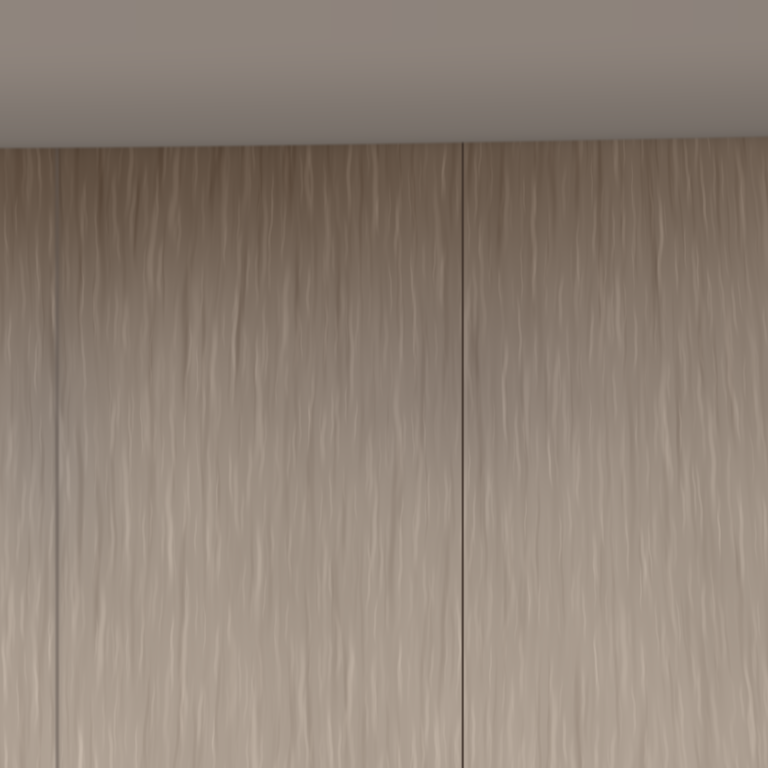
Give the GLSL for this texture, as a WebGL 1 fragment shader.

```glsl
precision highp float;
// Pale oak planks with vertical grain and two seams, under a smooth grey band.
uniform vec2 u_resolution;

#define SEAM_LEFT 0.0745
#define SEAM_RIGHT 0.6025
#define EDGE_LEFT 0.807
#define EDGE_RISE 0.015
#define LIGHT_GRAIN 0.060
#define DARK_GRAIN 0.042
#define FIBRE 0.006
#define GRAIN_WAVE 0.0020

float hash(vec2 p) {
    return fract(sin(dot(p, vec2(127.1, 311.7))) * 4375.85);
}

// One tapered vertical stroke per cell, with each column shifted at random.
float strokes(vec2 p, vec2 cells, float seed) {
    vec2 q = p * cells;
    float column = floor(q.x);
    q.y += 7.0 * hash(vec2(column, seed));
    vec2 id = vec2(column, floor(q.y));
    vec2 f = fract(q);
    float r = hash(id + seed);
    float center = mix(0.32, 0.68, hash(id + seed + 3.7));
    center += 0.06 * sin(f.y * 8.0 + r * 6.28) + 0.025 * sin(f.y * 23.0 + r * 40.0);
    float reach = mix(0.30, 0.50, r);
    float taper = 1.0 - smoothstep(reach * 0.3, reach, abs(f.y - 0.5));
    float width = mix(0.13, 0.23, hash(id + seed + 8.3));
    float across = 1.0 - smoothstep(width * 0.1, width, abs(f.x - center));
    return across * taper * mix(0.15, 1.0, hash(id + seed + 5.1));
}

// Fine fibres from layered sines.
float fibres(vec2 p) {
    float sum = 0.0;
    float freq = 95.0;
    for (int i = 0; i < 5; i++) {
        float k = float(i);
        float phase = 1.8 * sin(p.y * (5.0 + 3.0 * k) + p.x * 23.0 + k);
        sum += sin(p.x * freq + phase + 2.1 * k) * (1.0 - 0.12 * k);
        freq *= 1.57;
    }
    return sum * 0.5;
}

vec3 woodTone(vec2 p) {
    vec3 c = mix(vec3(0.682, 0.628, 0.576), vec3(0.634, 0.582, 0.532), smoothstep(0.0, 0.36, p.y));
    c = mix(c, vec3(0.548, 0.493, 0.445), smoothstep(0.30, 0.60, p.y));
    c = mix(c, vec3(0.400, 0.335, 0.280), smoothstep(0.50, 0.82, p.y));
    // Broad lighting: darker upper left, cool middle, brighter right.
    float upper = smoothstep(0.45, 0.78, p.y);
    c += upper * vec3(0.055, 0.058, 0.060) * (smoothstep(0.35, 0.95, p.x) - 0.25);
    vec2 cool = (p - vec2(0.60, 0.48)) / vec2(0.22, 0.13);
    c += vec3(-0.022, -0.020, -0.013) * exp(-dot(cool, cool));
    vec2 haze = (p - vec2(0.06, 0.42)) / vec2(0.09, 0.16);
    c += vec3(-0.025, -0.018, -0.008) * exp(-dot(haze, haze));
    c += 0.010 * sin(p.x * 17.0 + 1.3 * sin(p.y * 5.0)) * sin(p.x * 7.0 + p.y * 4.0 + 1.0);
    return c;
}

vec3 wood(vec2 p) {
    vec3 c = woodTone(p);
    // Keep the grain nearly upright, leaning slightly at the far right.
    vec2 g = p;
    g.x += GRAIN_WAVE * sin(p.y * 9.0 + p.x * 13.0);
    g.x += GRAIN_WAVE * 0.3 * sin(p.y * 37.0 + p.x * 41.0);
    g.x += 0.07 * smoothstep(0.72, 1.0, p.x) * (p.y - 0.4);
    g.x -= 0.025 * (p.y - 0.4) * exp(-pow((p.x - 0.27) / 0.12, 2.0));
    float light = 0.0;
    float dark = 0.0;
    for (int i = 0; i < 3; i++) {
        float k = float(i);
        vec2 cells = vec2(34.0 + 17.0 * k, 4.5 + 2.5 * k);
        light += strokes(g, cells, 11.0 + 9.0 * k) * (1.0 - 0.2 * k);
        dark += strokes(g + 0.37, cells * vec2(0.85, 0.55), 53.0 + 7.0 * k) * (1.0 - 0.2 * k);
    }
    c += LIGHT_GRAIN * light * vec3(1.0, 0.98, 0.95);
    c -= DARK_GRAIN * dark * vec3(0.95, 1.0, 1.0);
    c += FIBRE * fibres(g);
    return c - 0.006;
}

// Soft line whose strength falls to zero at the given half width.
float seam(float x, float at, float halfWidth) {
    return 1.0 - smoothstep(0.0, halfWidth, abs(x - at));
}

vec3 planks(vec2 p) {
    vec3 c = wood(p);
    c = mix(c, c * 0.93, seam(p.x, SEAM_LEFT, 0.010));
    c = mix(c, vec3(0.38, 0.34, 0.32), 0.50 * seam(p.x, SEAM_LEFT, 0.0042));
    c += 0.025 * seam(p.x, SEAM_RIGHT + 0.004, 0.004);
    return mix(c, vec3(0.25, 0.20, 0.17), 0.9 * seam(p.x, SEAM_RIGHT, 0.0027));
}

vec3 band(vec2 p, float above) {
    vec3 c = mix(vec3(0.470, 0.438, 0.412), vec3(0.555, 0.515, 0.485), smoothstep(-0.01, 0.14, above));
    c += 0.010 * (0.5 - p.x);
    return c * (1.0 - 0.10 * exp(-above / 0.007));
}

void main() {
    vec2 p = gl_FragCoord.xy / u_resolution;
    float soft = max(1.0 / u_resolution.y, 0.0028);
    float above = p.y - EDGE_LEFT - EDGE_RISE * pow(p.x, 1.4);
    vec3 timber = planks(p) * (1.0 - 0.08 * exp(min(above, 0.0) / 0.010));
    vec3 color = mix(timber, band(p, max(above, 0.0)), smoothstep(-soft, soft, above));
    gl_FragColor = vec4(clamp(color, 0.0, 1.0), 1.0);
}
```
